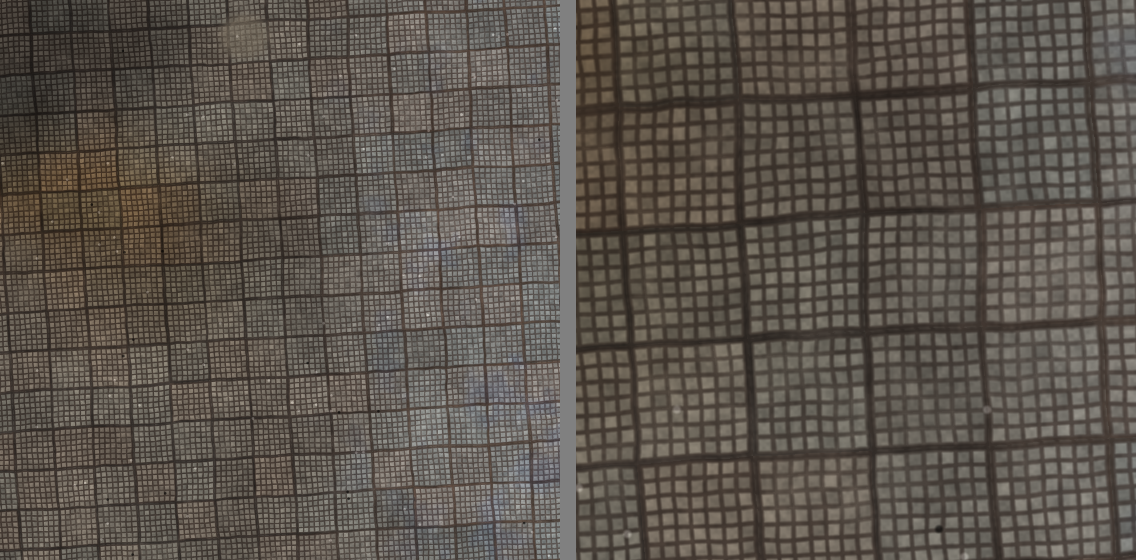
Left: the whole. Right: its middle third, enlarged.
Write a three.js fragment shader that draws this texture.

```glsl
varying vec2 vUv;

float hash(vec2 p) {
  return fract(sin(dot(p, vec2(127.1, 311.7))) * 43758.5453);
}

float noise(vec2 p) {
  vec2 i = floor(p), f = fract(p);
  f = f * f * (3.0 - 2.0 * f);
  return mix(mix(hash(i), hash(i + vec2(1.0, 0.0)), f.x),
             mix(hash(i + vec2(0.0, 1.0)), hash(i + 1.0), f.x), f.y);
}

float fbm(vec2 p) {
  float sum = 0.0, amp = 0.5;
  for (int i = 0; i < 4; i++) {
    sum += amp * noise(p);
    p = p * 2.03 + 17.3;
    amp *= 0.5;
  }
  return sum;
}

float boxDistance(vec2 p, float halfSize, float radius) {
  vec2 d = abs(p) - halfSize + radius;
  return length(max(d, 0.0)) + min(max(d.x, d.y), 0.0) - radius;
}

// Soft stain with a ragged outline
float stain(vec2 uv, vec2 center, vec2 size) {
  vec2 d = (uv - center) / size;
  return exp(-dot(d, d) * (0.6 + 0.8 * fbm(uv * 14.0)));
}

void main() {
  vec2 uv = vUv;

  // Slightly turned grid of tiles with wavering joints
  vec2 d = uv - vec2(0.5026, 0.539);
  vec2 grid = vec2(dot(d, vec2(0.9984, 0.057)), dot(d, vec2(-0.057, 0.9984))) / 0.0706;
  grid += 0.06 * (vec2(noise(grid * 0.8), noise(grid * 0.8 + 31.0)) - 0.5);
  grid += 0.025 * (vec2(noise(grid * 4.0), noise(grid * 4.0 + 57.0)) - 0.5);
  vec2 tile = floor(grid);
  float tileTone = hash(tile + 3.0), tileTint = hash(tile + 19.0);
  vec2 shift = 0.022 * (vec2(hash(tile + 7.0), hash(tile + 11.0)) - 0.5);
  vec2 local = fract(grid) - 0.5 + shift;

  // Seven by seven raised studs on each tile
  vec2 studGrid = local / 0.95 * 7.0 + 3.5;
  vec2 stud = floor(studGrid);
  vec2 studLocal = fract(studGrid) - 0.5;
  float studHash = hash(stud + tile * 7.0);
  float studShape = 1.0 - smoothstep(-0.11, 0.11,
    boxDistance(studLocal, 0.355 + 0.03 * (studHash - 0.5), 0.08));
  float tileShape = 1.0 - smoothstep(-0.016, 0.018, boxDistance(local, 0.474, 0.02));

  // Broad light and dirt
  float cloud = fbm(uv * 5.0 + 4.0);
  float cool = smoothstep(0.4, 0.95, uv.x + 0.25 * (cloud - 0.5));
  float soot = stain(uv, vec2(0.0, 0.83), vec2(0.19, 0.13))
    + 0.65 * stain(uv, vec2(0.25, 0.91), vec2(0.13, 0.1))
    + 0.4 * stain(uv, vec2(0.05, 1.0), vec2(0.2, 0.1))
    + 0.35 * stain(uv, vec2(0.48, 0.59), vec2(0.17, 0.15))
    + 0.3 * stain(uv, vec2(0.27, 0.58), vec2(0.22, 0.14))
    + 0.25 * stain(uv, vec2(0.59, 0.46), vec2(0.08, 0.07))
    + 0.3 * stain(uv, vec2(0.24, 0.21), vec2(0.09, 0.05));
  float ochre = stain(uv, vec2(0.13, 0.66), vec2(0.2, 0.1))
    + 0.5 * stain(uv, vec2(0.25, 0.53), vec2(0.2, 0.14));
  float plaster = smoothstep(0.3, 0.75, stain(uv, vec2(0.435, 0.935), vec2(0.055, 0.05)));

  // Stud tops, grooves and joints
  vec3 studColor = mix(vec3(0.47, 0.445, 0.405), vec3(0.5, 0.505, 0.495), cool);
  studColor *= 0.9 + 0.2 * studHash;
  studColor += 0.025 * (studLocal.y - studLocal.x);
  vec3 grooveColor = mix(vec3(0.27, 0.235, 0.21), vec3(0.34, 0.31, 0.295), cool);
  float silt = 0.3 * smoothstep(0.45, 0.75, fbm(grid * 1.7 + 9.0));
  grooveColor = mix(grooveColor, studColor, silt);
  vec3 color = mix(grooveColor, studColor, studShape);
  vec3 jointColor = mix(vec3(0.2, 0.175, 0.16), vec3(0.285, 0.23, 0.195), cool);
  jointColor *= 0.8 + 0.45 * noise(grid * 2.3 + 41.0);
  color = mix(jointColor, color, max(tileShape, 0.35 * noise(grid * 1.3 + 70.0)));

  // Tile to tile tone, bluish and reddish tints
  color *= 0.93 + 0.14 * tileTone;
  color *= mix(vec3(1.03, 0.99, 0.97), vec3(0.98, 1.01, 1.02), tileTint);
  float blueWear = cool * smoothstep(0.5, 0.75, fbm(grid * 1.2 + 23.0));
  color += blueWear * vec3(-0.015, 0.005, 0.045);

  // Stains and mottling
  color *= 0.86 + 0.32 * cloud;
  color *= 1.0 - 0.42 * min(soot, 1.1);
  color *= mix(vec3(1.0), vec3(1.04, 0.92, 0.74), min(ochre, 1.0));
  color = mix(color, vec3(0.46, 0.42, 0.36), 0.6 * plaster);
  color *= 0.88 + 0.24 * fbm(grid * 9.0);
  color *= 0.93 + 0.14 * noise(uv * 420.0);

  // Sparse pits and pale chips
  vec2 cell = floor(uv * 70.0);
  vec2 spot = fract(uv * 70.0) - 0.3 - 0.4 * vec2(hash(cell), hash(cell + 5.0));
  float speck = 1.0 - smoothstep(0.08, 0.24, length(spot));
  float kind = hash(cell + 13.0);
  color *= 1.0 - 0.6 * speck * step(0.994, kind);
  color += 0.2 * speck * step(kind, 0.012);

  gl_FragColor = vec4(color, 1.0);
}
```
